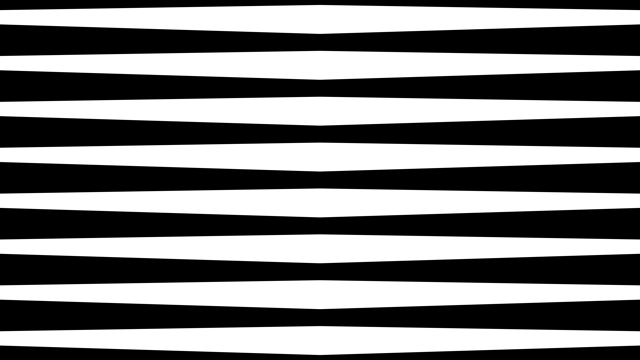
A Shadertoy shader for this pattern:

```glsl
// Horizontal black bands on white, pinched at the centre line and flaring to both sides.

const vec3 PAPER = vec3(1.0);
const vec3 INK = vec3(0.0);

// All lengths are in canvas heights.
const float PERIOD = 0.12743;      // vertical spacing of the bands
const float FIRST_BAND = 0.8823;   // centre height of the upper full band
const float HALF_WAIST = 0.0235;   // half thickness at the centre line
const float FLARE = 0.0229;        // growth of half thickness per unit sideways
const float LIFT = 0.0068;         // rise of the band centre per unit sideways

// Signed offset to the nearest multiple of the period.
float repeatCentered(float value, float period) {
    return (fract(value / period + 0.5) - 0.5) * period;
}

// Signed distance to a stack of flaring bands, negative inside.
float flaredBands(vec2 p, float period, float halfWaist, float flare, float lift) {
    float side = abs(p.x);
    float offset = repeatCentered(p.y - lift * side, period);
    return abs(offset) - halfWaist - flare * side;
}

// Antialiased coverage of a signed distance.
float coverage(float dist, float pixel) {
    return 1.0 - smoothstep(-0.75 * pixel, 0.75 * pixel, dist);
}

void mainImage(out vec4 fragColor, in vec2 fragCoord) {
    // Centre line at x = 0, first band at y = 0.
    vec2 p = vec2(fragCoord.x - 0.5 * iResolution.x, fragCoord.y) / iResolution.y;
    p.y -= FIRST_BAND;

    float dist = flaredBands(p, PERIOD, HALF_WAIST, FLARE, LIFT);
    float ink = coverage(dist, 1.0 / iResolution.y);
    fragColor = vec4(mix(PAPER, INK, ink), 1.0);
}
```
